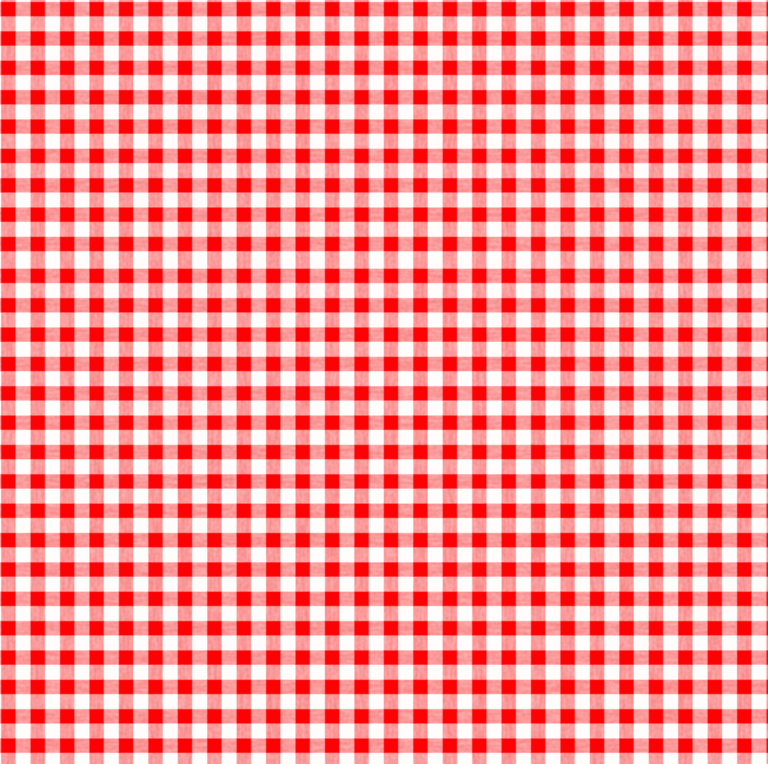
Reproduce this pattern procedurally as a WebGL 2 fragment shader.

```glsl
#version 300 es
precision highp float;
// Red and white gingham cloth: crossing translucent bands with a fine thread grain.

uniform vec2 u_resolution;
out vec4 fragColor;

const vec3 WHITE = vec3(0.995, 0.993, 0.99);
const vec3 PINK = vec3(0.985, 0.60, 0.60);
const vec3 RED = vec3(0.985, 0.01, 0.02);

const vec2 PERIOD = vec2(0.03833, 0.03843); // about 26 repeats each way
const vec2 START = vec2(0.0015, 0.0026);    // first band, from the top left
const float BAND = 0.487;                   // band width within one repeat
const float SEAM = 0.34;                    // one slightly wider white row
const float SEAM_EXTRA = 0.0033;
const float SOFTNESS = 0.0013;

// Random unit gradient for a lattice point
vec2 gradient(vec2 cell) {
  vec3 p = fract(cell.xyx * vec3(0.1031, 0.1030, 0.0973));
  p += dot(p, p.yzx + 33.33);
  float angle = 6.28319 * fract((p.x + p.y) * p.z);
  return vec2(cos(angle), sin(angle));
}

// Gradient noise, roughly -0.7 to 0.7
float gradientNoise(vec2 p) {
  vec2 cell = floor(p), f = fract(p);
  vec2 u = f * f * f * (f * (f * 6.0 - 15.0) + 10.0);
  vec2 e = vec2(1.0, 0.0);
  float bottom = mix(dot(gradient(cell), f),
                     dot(gradient(cell + e.xy), f - e.xy), u.x);
  float top = mix(dot(gradient(cell + e.yx), f - e.yx),
                  dot(gradient(cell + e.xx), f - e.xx), u.x);
  return mix(bottom, top, u.y);
}

// Coverage of a repeating band that starts at phase 0
float band(float phase, float width, float blur) {
  float d = abs(fract(phase - 0.5 * width + 0.5) - 0.5) - 0.5 * width;
  return 1.0 - smoothstep(-blur, blur, d);
}

// Streaks along the second axis, mixed with small flecks
float threadGrain(vec2 p) {
  return 0.7 * gradientNoise(p * vec2(237.0, 41.0))
       + 0.5 * gradientNoise(p * vec2(211.0, 193.0) + 17.3);
}

void main() {
  vec2 uv = gl_FragCoord.xy / u_resolution;
  vec2 cloth = vec2(uv.x, 1.0 - uv.y);
  vec2 shifted = cloth - vec2(0.0, SEAM_EXTRA * step(SEAM, cloth.y));

  // Bands in both directions
  vec2 phase = (shifted - START) / PERIOD;
  vec2 blur = max(vec2(SOFTNESS), 0.75 / u_resolution) / PERIOD;
  float column = band(phase.x, BAND, blur.x);
  float row = band(phase.y, BAND, blur.y);

  // One layer tints the white pink, two layers give red
  float layers = column + row;
  vec3 color = mix(WHITE, PINK, min(layers, 1.0));
  color = mix(color, RED, column * row);

  // Threads follow their band and fade where the bands cross
  float grain = column * (1.0 - row) * threadGrain(cloth)
              + row * (1.0 - column) * threadGrain(cloth.yx + 3.7);
  float fading = (column + row - 2.0 * column * row) * gradientNoise(cloth * 19.0);
  color += vec3(0.02, 0.13, 0.13) * grain + vec3(0.0, 0.025, 0.025) * fading;

  fragColor = vec4(clamp(color, 0.0, 1.0), 1.0);
}
```
